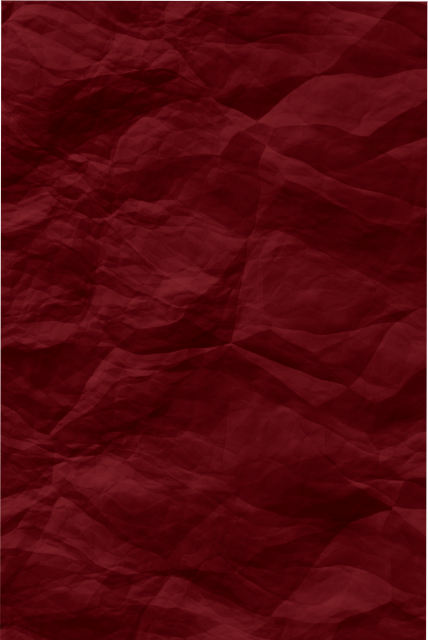
Give the GLSL for this texture, as a WebGL 2 fragment shader.

```glsl
#version 300 es
precision highp float;

#define FOLD_SCALE 3.2
#define FOLD_DEPTH 0.36
#define RELIEF_DEPTH 0.50
#define CREASE_COUNT 16
#define CREASE_DEPTH 0.017
#define WARP 0.05
#define CONTRAST 0.88
#define GRAIN 0.16
#define LIGHT_DIR vec2(-0.34, 0.94)
#define SHADOW_RED vec3(0.245, 0.0, 0.010)
#define BASE_RED vec3(0.322, 0.012, 0.042)
#define LIT_RED vec3(0.412, 0.074, 0.102)

uniform vec2 u_resolution;
out vec4 outColor;

vec2 hash2(vec2 p) {
  vec3 q = fract(p.xyx * vec3(0.1031, 0.1030, 0.0973));
  q += dot(q, q.yzx + 33.33);
  return fract((q.xx + q.yz) * q.zy);
}

float cornerSlope(vec2 cell, vec2 corner, vec2 f) {
  float angle = 6.2832 * hash2(cell + corner + 57.0).x;
  return dot(vec2(cos(angle), sin(angle)), f - corner);
}

float gradientNoise(vec2 p) {
  vec2 i = floor(p), f = fract(p);
  vec2 u = f * f * f * (f * (f * 6.0 - 15.0) + 10.0);
  float low = mix(cornerSlope(i, vec2(0, 0), f), cornerSlope(i, vec2(1, 0), f), u.x);
  float high = mix(cornerSlope(i, vec2(0, 1), f), cornerSlope(i, vec2(1, 1), f), u.x);
  return mix(low, high, u.y);
}

// Difference of squared cell distances: a continuous surface of flat facets
float facets(vec2 p) {
  vec2 i = floor(p), f = fract(p);
  float nearest = 9.0, second = 9.0;
  for (int y = -1; y <= 1; y++)
    for (int x = -1; x <= 1; x++) {
      vec2 cell = vec2(x, y);
      vec2 d = cell + 0.1 + 0.8 * hash2(i + cell + 101.0) - f;
      float dist = dot(d, d);
      second = min(second, max(nearest, dist));
      nearest = min(nearest, dist);
    }
  return second - nearest;
}

// Long sharp folds scattered over the sheet
float creases(vec2 p) {
  float h = 0.0;
  for (int i = 0; i < CREASE_COUNT; i++) {
    vec2 place = hash2(vec2(i, 7)), shape = hash2(vec2(i, 23));
    float angle = mix(-0.75, 0.45, shape.x);
    vec2 along = vec2(cos(angle), sin(angle));
    vec2 d = p - place * vec2(1.0, 1.5);
    float run = dot(d, along) / mix(0.08, 0.22, shape.y);
    float across = abs(dot(d, vec2(-along.y, along.x)));
    h += (place.x > 0.4 ? -1.0 : 1.0) * exp(-across / 0.018 - run * run);
  }
  return h * CREASE_DEPTH;
}

float paperHeight(vec2 p, float crumple) {
  vec2 q = p + WARP * vec2(gradientNoise(p * 4.0), gradientNoise(p * 4.0 + 31.0));
  q += 0.25 * WARP * vec2(gradientNoise(p * 13.0 + 5.0), gradientNoise(p * 13.0 + 47.0));
  float h = creases(q);

  // Shear and squash so folds run gently down to the right
  vec2 s = mat2(0.85, 0.35, -0.25, 1.1) * q;
  float scale = FOLD_SCALE, depth = FOLD_DEPTH;
  for (int i = 0; i < 4; i++) {
    float amount = i < 1 ? 1.0 : mix(0.42, 1.0, crumple);
    h += amount * depth * facets(s * scale + float(i) * 17.3) / scale;
    scale *= 2.15;
    depth *= 0.80;
  }

  // Soft swelling of the sheet
  scale = 2.6;
  depth = RELIEF_DEPTH;
  for (int i = 0; i < 4; i++) {
    h += depth * gradientNoise(s * scale + float(i) * 11.7) / scale;
    scale *= 2.1;
    depth *= 0.70;
  }
  return h;
}

void main() {
  vec2 p = gl_FragCoord.xy / u_resolution.x;
  float top = u_resolution.y / u_resolution.x;

  // Finer crumpling on the left, calmer sheet on the right
  float crumple = 1.0 - smoothstep(0.2, 0.75, p.x + 0.35 * gradientNoise(p * 2.5 + 3.0));
  crumple *= mix(0.6, 1.0, smoothstep(0.2, 0.7, p.y));

  // Slope towards the light
  vec2 stepToLight = LIGHT_DIR * 0.002;
  float slope = paperHeight(p - stepToLight, crumple) - paperHeight(p + stepToLight, crumple);
  float shade = CONTRAST * slope / 0.004;
  shade += 0.6 * gradientNoise(p * 1.9 + 8.0) + 0.15 * (p.y / top - 0.5);
  shade += GRAIN * (gradientNoise(p * 170.0) + 0.5 * gradientNoise(p * 90.0 + 9.0));
  shade = 2.2 * tanh(shade / 2.2);

  vec3 color = BASE_RED + max(shade, 0.0) * (LIT_RED - BASE_RED)
             + min(shade, 0.0) * (BASE_RED - SHADOW_RED);

  // Slightly skewed sheet on a white ground
  float t = p.y / top;
  float inset = min(p.x - 0.0030 * t, 1.0 - p.x - mix(0.0045, 0.0015, t));
  inset = min(inset, top - p.y - mix(0.0010, 0.0035, p.x));
  float sheet = smoothstep(-0.0015, 0.0015, inset);
  outColor = vec4(mix(vec3(0.98), clamp(color, 0.0, 1.0), sheet), 1.0);
}
```
